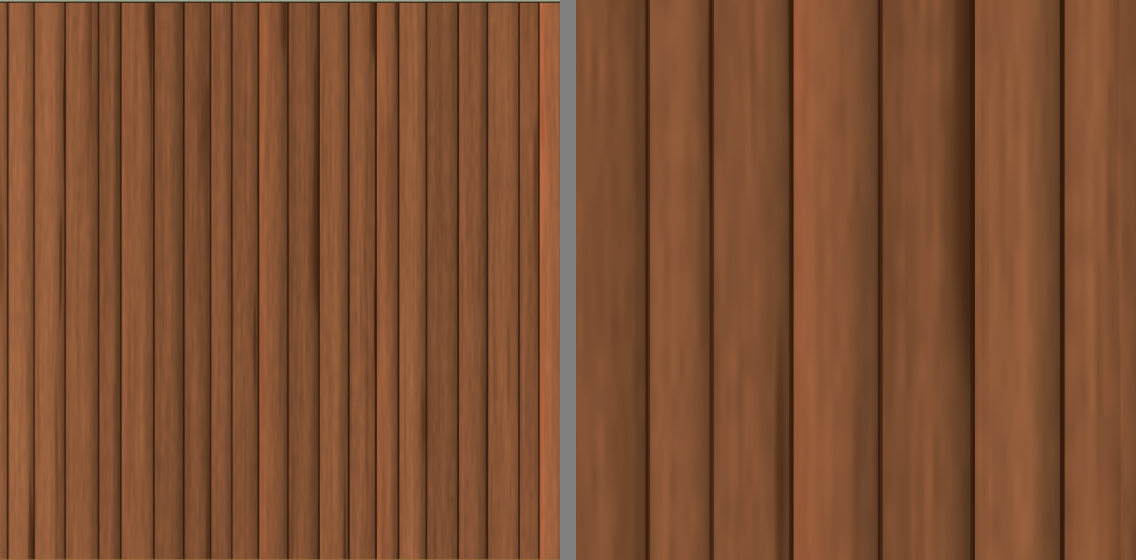
Left, the full canvas; right, a detail of the centre.
Give the GLSL for this texture, as a Shadertoy shader.

```glsl
const float PLANKS = 20.0;

float hash(vec2 p) {
    vec3 q = fract(vec3(p.xyx) * 0.1031);
    q += dot(q, q.yzx + 33.33);
    return fract((q.x + q.y) * q.z);
}

float noise(vec2 p) {
    vec2 i = floor(p), f = fract(p);
    f = f * f * (3.0 - 2.0 * f);
    return mix(mix(hash(i), hash(i + vec2(1, 0)), f.x),
               mix(hash(i + vec2(0, 1)), hash(i + vec2(1, 1)), f.x), f.y);
}

// One random value per plank; the row of planks wraps around
float plankRandom(float id, float seed) {
    return hash(vec2(mod(id, PLANKS) + 3.0, seed));
}

// Unevenly spaced joints, in plank widths
float jointAt(float id) {
    return id + 0.42 * (plankRandom(id, 17.0) - 0.5);
}

void mainImage(out vec4 fragColor, in vec2 fragCoord) {
    vec2 uv = fragCoord / iResolution.xy;
    float pixel = PLANKS / iResolution.x;

    // Find the plank under this point
    float x = uv.x * PLANKS - 0.36;
    float id = floor(x);
    if (x < jointAt(id)) id -= 1.0;
    else if (x >= jointAt(id + 1.0)) id += 1.0;
    float fromLeft = x - jointAt(id);
    float fromRight = jointAt(id + 1.0) - x;
    float across = fromLeft / (fromLeft + fromRight);

    // Wood fibres, slightly bent along their length
    float offset = 40.0 * plankRandom(id, 5.0);
    float bend = 0.003 * (noise(vec2(uv.x * 12.0, uv.y * 5.0 + offset)) - 0.5);
    vec2 fibre = vec2(uv.x + bend, uv.y + offset);
    float bands = noise(fibre * vec2(75.0, 0.8)) - 0.5;
    float grain = noise(fibre * vec2(230.0, 9.0)) - 0.5;
    float flecks = noise(fibre * vec2(250.0, 45.0)) - 0.5;

    // Tone of the plank, darker towards its right side
    float tone = 0.60 + 0.55 * (plankRandom(id, 29.0) - 0.5);
    float darkSide = smoothstep(0.55, 0.9, across) * plankRandom(id, 41.0);
    tone += 0.28 * bands + 0.24 * grain + 0.20 * flecks - 0.45 * darkSide;
    vec3 color = mix(vec3(0.42, 0.26, 0.16), vec3(0.65, 0.41, 0.265), tone);

    // Olive cast on the dark side, orange sheen on the left of some planks
    color = mix(color, vec3(0.40, 0.29, 0.18), 0.3 * darkSide);
    float sheen = smoothstep(0.6, 1.0, plankRandom(id, 53.0)) * exp(-4.5 * across);
    sheen *= 0.7 + 0.5 * noise(vec2(id * 7.0, uv.y * 4.0));
    color = mix(color, vec3(0.82, 0.43, 0.26) + 0.08 * grain, clamp(sheen, 0.0, 0.8));

    // Broken dark streaks, mostly near the right side
    float streak = smoothstep(0.70, 0.9, noise(fibre * vec2(130.0, 3.5) + 9.0));
    streak *= 0.12 + 0.6 * smoothstep(0.6, 0.95, across);
    color = mix(color, vec3(0.28, 0.15, 0.07), streak);

    // Joints with a soft shadow
    float gap = min(fromLeft, fromRight);
    color *= 1.0 - 0.28 * exp(-fromRight * 12.0) - 0.12 * exp(-fromLeft * 20.0);
    float joint = 1.0 - smoothstep(0.025 - 0.5 * pixel, 0.025 + 0.8 * pixel, gap);
    color = mix(color, vec3(0.21, 0.10, 0.04), joint * (0.65 + 0.35 * plankRandom(id, 67.0)));

    // Pale strip above a dark line at the top, faint light edge at the bottom
    float soft = 0.7 / iResolution.y;
    float top = 1.0 - uv.y;
    color = mix(color, vec3(0.20, 0.14, 0.09), 1.0 - smoothstep(0.005 - soft, 0.005 + soft, top));
    color = mix(color, vec3(0.62, 0.66, 0.56), 1.0 - smoothstep(0.0028 - soft, 0.0028 + soft, top));
    color = mix(color, vec3(0.62, 0.45, 0.27), 0.6 - 0.6 * smoothstep(0.002 - soft, 0.002 + soft, uv.y));

    fragColor = vec4(clamp(color, 0.0, 1.0), 1.0);
}
```
